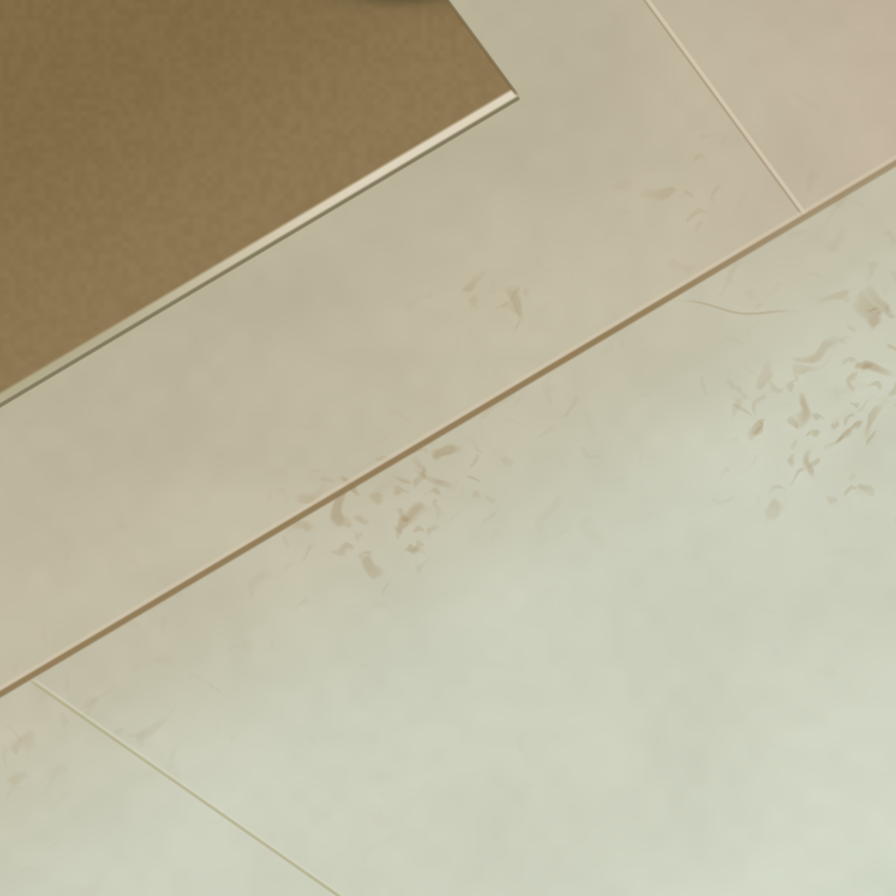
A three.js fragment shader for this texture:

```glsl
// Pale stone tiles seen at a slant, split by thin joints, with a brown panel
// at the upper left. Straight edges are signed line distances; the stains are
// cellular flecks gathered in soft clusters, and the grain is value noise.
varying vec2 vUv;

float hash(vec2 p) {
  p = fract(p * vec2(0.1031, 0.1137));
  p += dot(p, p.yx + 33.3);
  return fract((p.x + p.y) * p.x * 7.13);
}

float noise(vec2 p) {
  vec2 i = floor(p), f = fract(p);
  f = f * f * (3.0 - 2.0 * f);
  return mix(mix(hash(i), hash(i + vec2(1.0, 0.0)), f.x),
             mix(hash(i + vec2(0.0, 1.0)), hash(i + 1.0), f.x), f.y);
}

// Soft stroke of a given half width around a zero distance
float stroke(float d, float halfWidth) {
  return 1.0 - smoothstep(halfWidth * 0.4, halfWidth * 1.5, abs(d));
}

float blob(vec2 p, vec2 center, vec2 size) {
  vec2 q = (p - center) / size;
  return exp(-dot(q, q));
}

// One randomly turned, ragged fleck per cell
float flecks(vec2 p, float amount) {
  p += 0.22 * sin(p.yx * 3.1 + 1.5 * sin(p * 1.7));
  vec2 cell = floor(p);
  float mark = 0.0;
  for (int y = -1; y <= 1; y++) {
    for (int x = -1; x <= 1; x++) {
      vec2 id = cell + vec2(float(x), float(y));
      vec2 q = p - id - 0.2 - 0.6 * vec2(hash(id + 3.0), hash(id + 17.0));
      float turn = 0.5 + 2.0 * (hash(id + 41.0) - 0.5);
      q = mat2(cos(turn), -sin(turn), sin(turn), cos(turn)) * q;
      q.y += 0.5 * q.x * q.x;
      float r = length(q / vec2(0.5, 0.2)) + 0.7 * (noise(p * 5.0) - 0.5);
      float present = smoothstep(0.0, 0.35, amount - hash(id + 73.0));
      mark = max(mark, present * (1.0 - smoothstep(0.35, 1.1, r)));
    }
  }
  return mark;
}

void main() {
  vec2 p = vUv;
  vec2 up = vec2(-0.510, 0.860);
  float row = dot(p - vec2(0.0, 0.225), up);

  // Stone tone, paler and greener away from the main joint
  vec3 lower = mix(vec3(0.765, 0.745, 0.655), vec3(0.800, 0.812, 0.738),
                   smoothstep(0.0, 0.24, -row));
  lower = mix(lower, vec3(0.825, 0.848, 0.780), smoothstep(0.35, 0.72, -row));
  vec3 upper = mix(vec3(0.765, 0.740, 0.645), vec3(0.735, 0.705, 0.605),
                   smoothstep(0.0, 0.25, row));
  upper = mix(upper, vec3(0.765, 0.705, 0.620), smoothstep(0.6, 1.1, p.x));
  vec3 color = mix(lower, upper, smoothstep(-0.002, 0.002, row));
  color += 0.022 * (noise(p * vec2(9.0, 12.0)) - 0.5);
  color += 0.014 * (noise(p * 45.0 + 8.0) - 0.5);

  // Stains: a thin overall scatter plus denser clusters
  float cluster = 0.12 + 0.22 * exp(-abs(row + 0.06) * 7.0)
    + 0.65 * blob(p, vec2(0.93, 0.51), vec2(0.10, 0.08))
    + 0.55 * blob(p, vec2(0.42, 0.43), vec2(0.07, 0.06))
    + 0.50 * blob(p, vec2(0.55, 0.66), vec2(0.05, 0.03))
    + 0.40 * blob(p, vec2(0.99, 0.62), vec2(0.04, 0.06))
    + 0.40 * blob(p, vec2(0.50, 0.48), vec2(0.05, 0.03))
    + 0.30 * blob(p, vec2(0.78, 0.80), vec2(0.05, 0.06));
  float stain = 0.55 * flecks(p * 25.0, cluster)
    + 0.35 * flecks(p * 48.0 + 11.0, cluster * 0.9);
  stain *= 0.25 + 0.75 * smoothstep(0.1, 0.7, cluster);
  stain += 0.10 * smoothstep(0.3, 0.9, cluster) * noise(p * 30.0);
  color = mix(color, vec3(0.64, 0.56, 0.42), stain * 0.75);

  // Hairline crack below the joint
  float crack = p.y - 0.660 + 0.10 * (p.x - 0.77) + 0.004 * sin(p.x * 55.0);
  float crackSpan = smoothstep(0.75, 0.79, p.x) * (1.0 - smoothstep(0.85, 0.90, p.x));
  color = mix(color, vec3(0.66, 0.58, 0.45), 0.35 * crackSpan * stroke(crack, 0.0015));

  // Cross joints, one in each row
  float upperJoint = dot(p - vec2(0.895, 0.766), vec2(0.807, 0.593));
  float above = smoothstep(0.0, 0.006, row);
  color = mix(color, vec3(0.63, 0.57, 0.45), 0.55 * above * stroke(upperJoint + 0.003, 0.0018));
  color = mix(color, vec3(0.85, 0.80, 0.71), 0.75 * above * stroke(upperJoint, 0.0022));
  float lowerJoint = dot(p - vec2(0.046, 0.232), vec2(0.573, 0.820));
  float below = smoothstep(0.0, 0.012, -row);
  color = mix(color, vec3(0.84, 0.84, 0.75), 0.4 * below * stroke(lowerJoint - 0.003, 0.002));
  color = mix(color, vec3(0.68, 0.65, 0.50), 0.6 * below * stroke(lowerJoint, 0.0018));

  // Main joint: dark groove under a pale lip, fainter at the far right
  float groove = 0.9 - 0.3 * smoothstep(0.65, 0.95, p.x);
  color = mix(color, vec3(0.83, 0.78, 0.68), 0.65 * stroke(row - 0.005, 0.003));
  color = mix(color, vec3(0.55, 0.46, 0.32), groove * stroke(row, 0.0035));

  // Brown panel with its bright lower rim and thin shadow
  float panelLow = dot(p - vec2(0.0, 0.557), up);
  float panelRight = dot(p - vec2(0.574, 0.898), vec2(-0.806, -0.592));
  float side = smoothstep(-0.002, 0.002, panelRight);
  vec3 brown = mix(vec3(0.555, 0.470, 0.325), vec3(0.500, 0.420, 0.275),
                   smoothstep(0.0, 0.28, panelLow));
  brown += 0.025 * (noise(p * 150.0) - 0.5);
  brown = mix(brown, vec3(0.27, 0.25, 0.16), 0.8 * blob(p, vec2(0.45, 1.01), vec2(0.06, 0.014)));
  color = mix(color, brown, side * smoothstep(-0.002, 0.002, panelLow));
  color = mix(color, vec3(0.43, 0.40, 0.29), 0.75 * side * stroke(panelLow + 0.008, 0.0025));
  vec3 rim = mix(vec3(0.70, 0.67, 0.55), vec3(0.88, 0.84, 0.75), smoothstep(0.05, 0.45, p.x));
  color = mix(color, rim, side * stroke(panelLow + 0.001, 0.0048));
  color = mix(color, vec3(0.43, 0.36, 0.24),
              0.6 * stroke(panelRight, 0.002) * smoothstep(-0.008, 0.0, panelLow));

  gl_FragColor = vec4(color, 1.0);
}
```
